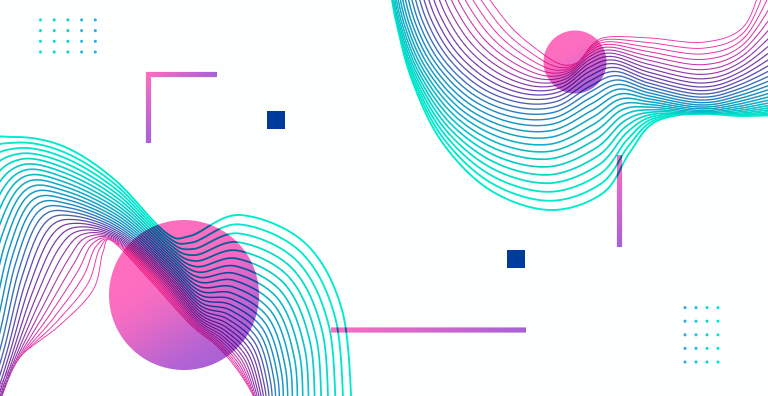
Write a Shadertoy shader that draws this background.

```glsl
// Two ribbons of fine lines on white, with discs, bars, squares and dot grids.
// Each ribbon blends three guide curves into a family of smooth splines;
// the inks multiply, so overlapping shapes darken. Layout is 7.68 x 3.96, y up.
const float LAYOUT_HEIGHT = 3.96;
const int LINES = 27;          // lines per ribbon
const int KNOTS = 12;          // knots per guide curve
const float OUTER_WIDTH = 0.0095;
const float INNER_WIDTH = 0.0045;
const float BAR_HALF = 0.026;
const vec3 PAPER = vec3(0.992, 1.0, 1.0);
const vec3 TURQUOISE = vec3(0.0, 0.92, 0.80);
const vec3 BLUE = vec3(0.10, 0.56, 0.76);
const vec3 VIOLET = vec3(0.46, 0.22, 0.66);
const vec3 MAGENTA = vec3(0.93, 0.20, 0.66);
const vec3 PINK = vec3(1.0, 0.43, 0.75);
const vec3 PURPLE = vec3(0.66, 0.38, 0.84);
const vec3 NAVY = vec3(0.0, 0.23, 0.62);
const vec3 SKY = vec3(0.18, 0.66, 0.90);

// Guide curves of the lower left ribbon
const vec2 LOW_OUTER[KNOTS] = vec2[KNOTS](
    vec2(-1.2, -0.04), vec2(-0.75, 1.66), vec2(-0.25, 2.48), vec2(0.15, 2.59),
    vec2(0.65, 2.49), vec2(1.15, 2.16), vec2(1.65, 1.64), vec2(1.9, 1.6),
    vec2(2.4, 1.81), vec2(3.05, 1.53), vec2(3.42, 0.86), vec2(3.52, -0.14));
const vec2 LOW_MIDDLE[KNOTS] = vec2[KNOTS](
    vec2(-0.25, -0.24), vec2(-0.02, 0.56), vec2(0.16, 1.34), vec2(0.38, 1.84),
    vec2(0.7, 1.88), vec2(1.2, 1.68), vec2(1.67, 1.28), vec2(2.0, 0.94),
    vec2(2.3, 0.86), vec2(2.6, 0.62), vec2(2.74, 0.16), vec2(2.76, -0.3));
const vec2 LOW_INNER[KNOTS] = vec2[KNOTS](
    vec2(-0.12, -0.24), vec2(0.12, 0.31), vec2(0.6, 0.71), vec2(0.93, 1.06),
    vec2(1.03, 1.44), vec2(1.12, 1.55), vec2(1.5, 1.16), vec2(1.9, 0.72),
    vec2(2.17, 0.5), vec2(2.36, 0.28), vec2(2.52, 0.04), vec2(2.65, -0.14));
// Guide curves of the upper right ribbon
const vec2 TOP_OUTER[KNOTS] = vec2[KNOTS](
    vec2(3.88, 4.26), vec2(3.96, 3.76), vec2(4.12, 3.16), vec2(4.42, 2.54),
    vec2(4.9, 2.06), vec2(5.5, 1.86), vec2(6.03, 2.03), vec2(6.3, 2.44),
    vec2(6.55, 2.74), vec2(7.0, 2.83), vec2(7.4, 2.8), vec2(8.0, 2.82));
const vec2 TOP_MIDDLE[KNOTS] = vec2[KNOTS](
    vec2(4.05, 4.26), vec2(4.18, 3.76), vec2(4.4, 3.34), vec2(4.74, 3.01),
    vec2(5.15, 2.84), vec2(5.55, 2.84), vec2(5.9, 3.04), vec2(6.17, 3.16),
    vec2(6.5, 3.06), vec2(7.0, 2.96), vec2(7.4, 3.04), vec2(8.0, 3.28));
const vec2 TOP_INNER[KNOTS] = vec2[KNOTS](
    vec2(4.7, 4.26), vec2(4.9, 3.96), vec2(5.12, 3.68), vec2(5.35, 3.48),
    vec2(5.6, 3.32), vec2(5.78, 3.34), vec2(5.92, 3.51), vec2(6.08, 3.59),
    vec2(6.5, 3.58), vec2(7.05, 3.54), vec2(7.45, 3.71), vec2(7.65, 4.26));

float pixel; // size of one pixel in layout units

float fill(float d) { return clamp(0.5 - d / pixel, 0.0, 1.0); }
vec3 inkOver(vec3 c, float d) { return mix(vec3(1.0), c, fill(d)); }
float boxDistance(vec2 p, vec2 halfSize) {
    vec2 q = abs(p) - halfSize;
    return length(max(q, 0.0)) + min(max(q.x, q.y), 0.0);
}
bool near(vec2 p, vec2 lo, vec2 hi, float margin) {
    return all(greaterThan(p, lo - margin)) && all(lessThan(p, hi + margin));
}
// Knot k of the outer, middle and inner guides
mat3x2 knots(bool top, int k) {
    if (top) return mat3x2(TOP_OUTER[k], TOP_MIDDLE[k], TOP_INNER[k]);
    return mat3x2(LOW_OUTER[k], LOW_MIDDLE[k], LOW_INNER[k]);
}
vec3 lineColor(float t) {
    vec3 c = mix(TURQUOISE, BLUE, smoothstep(0.0, 0.5, t));
    c = mix(c, VIOLET, smoothstep(0.42, 0.7, t));
    return mix(c, MAGENTA, smoothstep(0.68, 0.95, t));
}
vec3 ribbonInk(vec2 p, bool top) {
    vec3 ink = vec3(1.0);
    mat3x2 a = knots(top, 0), b = a, c = knots(top, 1);
    for (int k = 0; k < KNOTS - 1; k++) {
        mat3x2 d = knots(top, min(k + 2, KNOTS - 1));
        vec2 lo = min(min(min(b[0], b[1]), b[2]), min(min(c[0], c[1]), c[2]));
        vec2 hi = max(max(max(b[0], b[1]), b[2]), max(max(c[0], c[1]), c[2]));
        if (near(p, lo, hi, 0.25)) {
            // Cubic terms of this span for all three guides
            mat3x2 m1 = 0.5 * (c - a), m2 = a - 2.5 * b + 2.0 * c - 0.5 * d;
            mat3x2 m3 = 1.5 * (b - c) + 0.5 * (d - a);
            for (int i = 0; i < LINES; i++) {
                float t = float(i) / float(LINES - 1);
                vec3 w = vec3((1.0 - t) * (1.0 - 2.0 * t), 4.0 * t * (1.0 - t), t * (2.0 * t - 1.0));
                vec2 start = b * w, end = c * w;
                if (!near(p, min(start, end), max(start, end), 0.12)) continue;
                // Refine the nearest point from its place on the chord
                vec2 chord = end - start, q1 = m1 * w, q2 = m2 * w, q3 = m3 * w;
                float s = clamp(dot(p - start, chord) / (dot(chord, chord) + 1e-5), 0.0, 1.0);
                for (int n = 0; n < 2; n++) {
                    vec2 gap = p - start - s * (q1 + s * (q2 + s * q3));
                    vec2 slope = q1 + s * (2.0 * q2 + 3.0 * s * q3);
                    s = clamp(s + dot(gap, slope) / (dot(slope, slope) + 1e-5), 0.0, 1.0);
                }
                float dist = length(p - start - s * (q1 + s * (q2 + s * q3)));
                ink = min(ink, inkOver(lineColor(t), dist - mix(OUTER_WIDTH, INNER_WIDTH, t)));
            }
        }
        a = b; b = c; c = d;
    }
    return ink;
}
vec3 discInk(vec2 p, vec2 center, float radius) {
    vec2 q = (p - center) / radius;
    float shade = smoothstep(-0.5, 1.1, 0.5 * q.x - 0.8 * q.y);
    return inkOver(mix(PINK, PURPLE, shade), (length(q) - 1.0) * radius);
}
// Bar from a to b, pink to purple
vec3 barInk(vec2 p, vec2 a, vec2 b) {
    float t = clamp(dot(p - a, b - a) / dot(b - a, b - a), 0.0, 1.0);
    return inkOver(mix(PINK, PURPLE, t), boxDistance(p - 0.5 * (a + b), max(0.5 * abs(b - a), vec2(BAR_HALF))));
}
vec3 dotInk(vec2 p, vec2 corner, vec2 pitch, vec2 count, vec3 left, vec3 right) {
    vec2 cell = clamp(floor((p - corner) / pitch + 0.5), vec2(0.0), count - 1.0);
    return inkOver(mix(left, right, cell.x / (count.x - 1.0)), length(p - corner - cell * pitch) - 0.015);
}
void mainImage(out vec4 fragColor, in vec2 fragCoord) {
    pixel = LAYOUT_HEIGHT / iResolution.y;
    vec2 p = fragCoord * pixel;
    vec3 color = PAPER * discInk(p, vec2(1.84, 1.01), 0.75) * discInk(p, vec2(5.75, 3.34), 0.315);
    // One ribbon on each side
    bool top = p.x > 3.7;
    if (top ? p.y > 1.75 : p.y < 2.7) color *= ribbonInk(p, top);
    // Corner bracket and loose bars
    color *= min(barInk(p, vec2(1.485, 3.24), vec2(1.485, 2.53)), barInk(p, vec2(1.46, 3.215), vec2(2.17, 3.215)));
    color *= barInk(p, vec2(6.195, 2.41), vec2(6.195, 1.49)) * barInk(p, vec2(3.31, 0.66), vec2(5.26, 0.66));
    // Squares and dot grids
    color *= inkOver(NAVY, boxDistance(p - vec2(2.76, 2.76), vec2(0.09)));
    color *= inkOver(NAVY, boxDistance(p - vec2(5.16, 1.37), vec2(0.09)));
    color *= dotInk(p, vec2(0.405, 3.44), vec2(0.137, 0.107), vec2(5.0, 4.0), TURQUOISE, SKY);
    color *= dotInk(p, vec2(6.85, 0.34), vec2(0.11, 0.136), vec2(4.0, 5.0), SKY, TURQUOISE);
    fragColor = vec4(color, 1.0);
}
```
